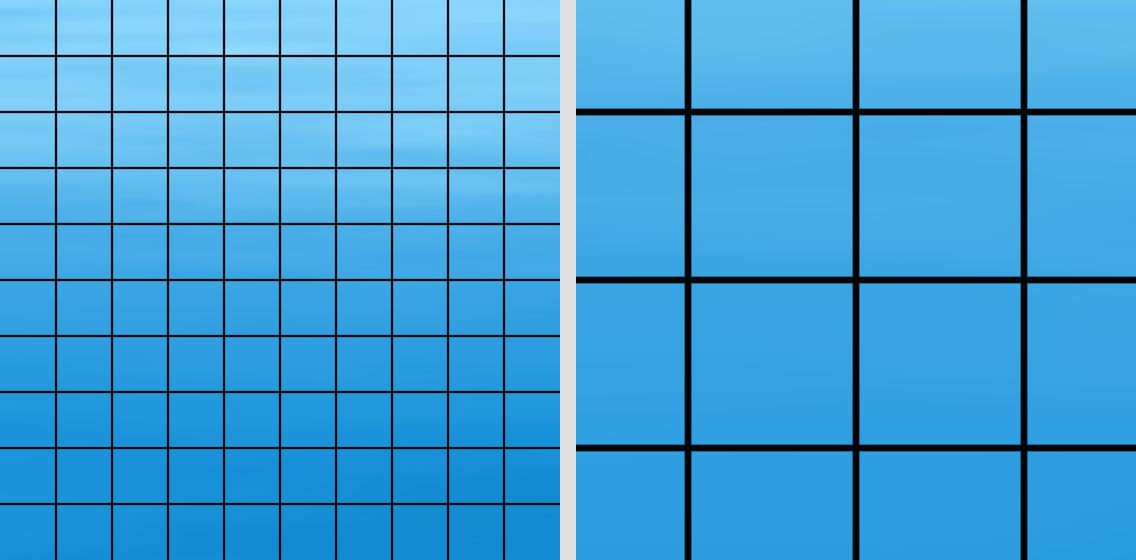
Left, the full canvas; right, a detail of the centre.
This pattern is drawn by a three.js fragment shader. Its source:

```glsl
varying vec2 vUv;

#define CELLS 10.0
#define LINE_WIDTH 0.004
#define LINE_COLOR vec3(0.005, 0.02, 0.03)
#define SKY_TOP vec3(0.53, 0.83, 0.99)
#define SKY_HIGH vec3(0.47, 0.79, 0.96)
#define SKY_MID vec3(0.29, 0.685, 0.91)
#define SKY_LOW vec3(0.18, 0.62, 0.88)
#define SKY_DEEP vec3(0.10, 0.575, 0.855)
#define SKY_BASE vec3(0.07, 0.54, 0.82)
#define STREAK_TINT vec3(0.20, 0.12, 0.07)

float hash(vec2 p) {
  vec3 q = fract(p.xyx * 0.1031);
  q += dot(q, q.yzx + 33.33);
  return fract((q.x + q.y) * q.z);
}

float noise(vec2 p) {
  vec2 i = floor(p);
  vec2 f = fract(p);
  f = f * f * (3.0 - 2.0 * f);
  float below = mix(hash(i), hash(i + vec2(1.0, 0.0)), f.x);
  float above = mix(hash(i + vec2(0.0, 1.0)), hash(i + vec2(1.0, 1.0)), f.x);
  return mix(below, above, f.y);
}

// Evenly spaced color stops from the bottom to the top
vec3 skyGradient(float height) {
  float h = height * 5.0;
  vec3 color = mix(SKY_BASE, SKY_DEEP, clamp(h, 0.0, 1.0));
  color = mix(color, SKY_LOW, clamp(h - 1.0, 0.0, 1.0));
  color = mix(color, SKY_MID, clamp(h - 2.0, 0.0, 1.0));
  color = mix(color, SKY_HIGH, clamp(h - 3.0, 0.0, 1.0));
  return mix(color, SKY_TOP, clamp(h - 4.0, 0.0, 1.0));
}

// Thin horizontal wisps, centered on zero
float streaks(vec2 p) {
  float wisps = 0.0;
  float weight = 0.5;
  vec2 scale = vec2(2.5, 22.0);
  for (int i = 0; i < 3; i++) {
    wisps += weight * (noise(p * scale + float(i) * 17.0) - 0.5);
    scale *= vec2(1.7, 2.0);
    weight *= 0.6;
  }
  return wisps;
}

// Antialiased coverage of the inner grid lines
float gridLines(vec2 p) {
  vec2 nearest = clamp(floor(p * CELLS + 0.5), 1.0, CELLS - 1.0) / CELLS;
  vec2 edge = LINE_WIDTH * 0.5 - abs(p - nearest);
  vec2 cover = clamp(edge / fwidth(p) + 0.5, 0.0, 1.0);
  return max(cover.x, cover.y);
}

void main() {
  // Bend the gradient, lifting the lower left corner
  float lift = 0.3 * (0.5 - vUv.x) * (1.0 - smoothstep(0.0, 0.3, vUv.y));
  float bend = 0.04 * (noise(vUv * vec2(2.0, 5.0) + 4.0) - 0.5);
  vec3 color = skyGradient(vUv.y + lift + bend);

  // Wisps gather in patches and fade toward the bottom
  float patches = 0.45 + 0.8 * noise(vUv * vec2(2.5, 6.0) + 9.0);
  float strength = mix(0.25, 1.0, smoothstep(0.45, 0.75, vUv.y));
  color += STREAK_TINT * streaks(vUv) * patches * strength;

  color = mix(color, LINE_COLOR, gridLines(vUv));
  gl_FragColor = vec4(clamp(color, 0.0, 1.0), 1.0);
}
```
